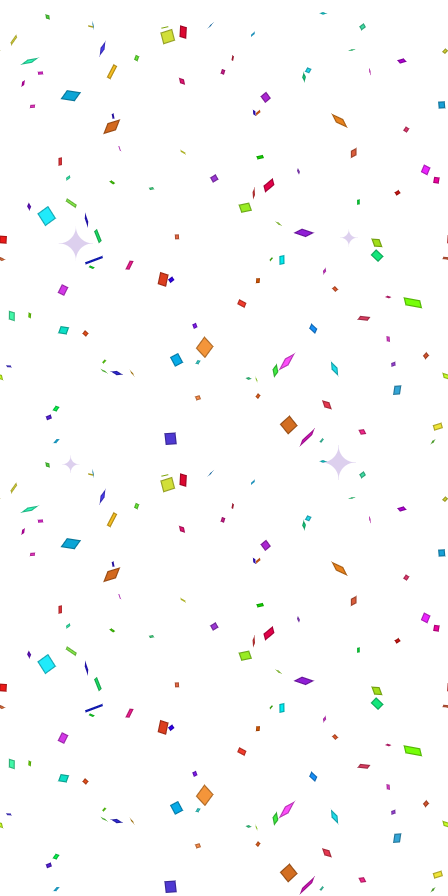
Write a Shadertoy shader that draws this pattern.

```glsl
// Confetti on white: small tilted squares scattered over a wrapping square
// tile, above four pale four-pointed sparkles. Each piece is a randomly turned
// rectangle projected to a parallelogram. Unit of length: the canvas width.

const float GRID = 8.0;            // cells across one tile
const int LAYERS = 2;              // independent jittered grids
const float DENSITY = 0.92;        // share of cells holding a piece
const float SIZE_MIN = 0.0055;     // half side of the smallest piece
const float SIZE_MAX = 0.0215;     // half side of the largest piece
const float SIZE_BIAS = 3.0;       // higher means fewer large pieces
const float TILT_MIN = 0.15;       // strongest foreshortening
const float RIM_WIDTH = 0.0026;
const float RIM_SHADE = 0.72;
const vec3 PAPER = vec3(1.0);
const vec3 SPARKLE_COLOR = vec3(0.865, 0.815, 0.935);
const vec2 SPARKLE_ORIGIN = vec2(0.165, 0.98);
const vec2 SPARKLE_STEP = vec2(0.605, 0.47);
const float SPARKLE_JITTER = 0.04;
const float SPARKLE_BIG = 0.038;
const float SPARKLE_SMALL = 0.019;
const float TAU = 6.2832;

// Integer hash: three random values in 0..1.
vec3 hash3(vec3 p) {
    uvec3 v = uvec3(p) * 1664525u + 1013904223u;
    v.x += v.y * v.z; v.y += v.z * v.x; v.z += v.x * v.y;
    v ^= v >> 16u;
    v.x += v.y * v.z; v.y += v.z * v.x; v.z += v.x * v.y;
    return vec3(v >> 8u) / float(1 << 24);
}

mat2 rotation(float a) {
    return mat2(cos(a), sin(a), -sin(a), cos(a));
}

vec3 hsv(float hue, float sat, float val) {
    vec3 ramp = abs(fract(hue + vec3(0.0, 2.0, 1.0) / 3.0) * 6.0 - 3.0) - 1.0;
    return val * mix(vec3(1.0), clamp(ramp, 0.0, 1.0), sat);
}

float cross2(vec2 a, vec2 b) {
    return a.x * b.y - a.y * b.x;
}

// Distance to a parallelogram with half edges u and v.
float parallelogram(vec2 p, vec2 u, vec2 v) {
    float area = abs(cross2(u, v));
    return max((abs(cross2(p, u)) - area) / length(u),
               (abs(cross2(p, v)) - area) / length(v));
}

// Four-pointed star bounded by four circular arcs.
float sparkle(vec2 p, float r) {
    p = abs(p);
    return max(r - length(p - r), max(p.x, p.y) - r);
}

float coverage(float d) {
    return clamp(0.5 - d * iResolution.x, 0.0, 1.0);
}

// Paints the piece of one cell over the colour below.
vec3 paintPiece(vec3 color, vec2 p, vec2 cell, float layer) {
    vec3 id = vec3(mod(cell, GRID), 4.0 * layer);
    vec3 place = hash3(id + 1.0);
    if (place.z > DENSITY) return color;
    vec3 form = hash3(id + vec3(1.0, 1.0, 2.0));
    vec3 turn = hash3(id + vec3(1.0, 1.0, 3.0));
    vec3 tint = hash3(id + vec3(1.0, 1.0, 4.0));

    float halfSide = mix(SIZE_MIN, SIZE_MAX, pow(form.x, SIZE_BIAS));
    float aspect = mix(0.7, 1.0, form.y);
    float tilt = mix(TILT_MIN, 1.0, form.z);
    mat2 pose = rotation(TAU * turn.x) * mat2(1.0, 0.0, 0.0, tilt)
              * rotation(TAU * turn.y);
    vec2 center = (cell + place.xy) / GRID;
    float d = parallelogram(p - center, pose * vec2(halfSide, 0.0),
                            pose * vec2(0.0, halfSide * aspect));

    vec3 face = hsv(tint.x, mix(0.68, 1.0, tint.y), mix(0.82, 1.0, tint.z));
    vec3 ink = mix(face * RIM_SHADE, face, coverage(d + RIM_WIDTH));
    return mix(color, ink, coverage(d));
}

void mainImage(out vec4 fragColor, in vec2 fragCoord) {
    vec2 p = fragCoord / iResolution.x;
    vec3 color = PAPER;

    // Sparkles: two by two, large and small on alternate corners.
    for (int i = 0; i < 4; i++) {
        vec2 slot = vec2(i & 1, i >> 1);
        vec2 jitter = hash3(vec3(slot, 99.0)).xy - 0.5;
        vec2 center = SPARKLE_ORIGIN + slot * SPARKLE_STEP + jitter * SPARKLE_JITTER;
        float radius = slot.x == slot.y ? SPARKLE_SMALL : SPARKLE_BIG;
        color = mix(color, SPARKLE_COLOR, coverage(sparkle(p - center, radius)));
    }

    // Confetti: each layer checks the cell and its neighbours.
    for (int layer = 0; layer < LAYERS; layer++) {
        vec2 shift = vec2(0.37, 0.61) * float(layer) / GRID;
        vec2 q = p + shift;
        for (int k = 0; k < 9; k++) {
            vec2 cell = floor(q * GRID) + vec2(k % 3, k / 3) - 1.0;
            color = paintPiece(color, q, cell, float(layer));
        }
    }
    fragColor = vec4(color, 1.0);
}
```
